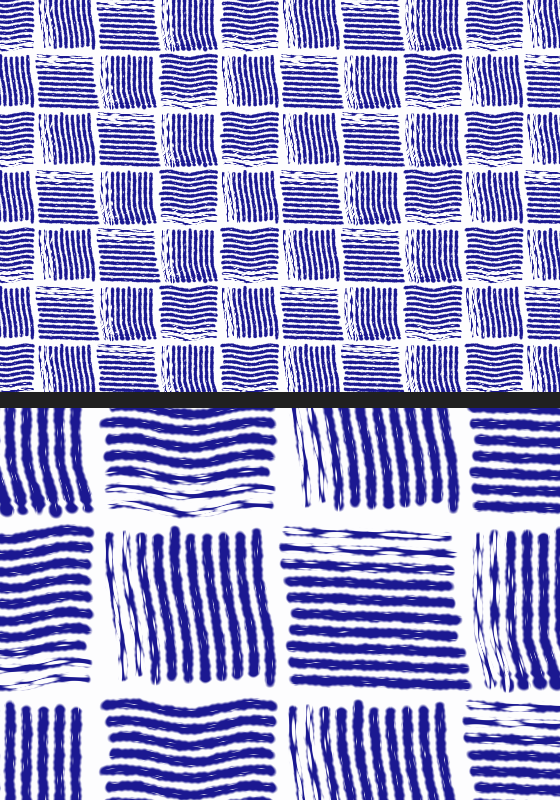
Top, the full canvas; bottom, a detail of the centre.
Write a Shadertoy shader that draws this pattern.

```glsl
// Checkered weave of brushed ink tiles: ten strokes each, alternately across and down.
// Four tile variants cycle along a row and odd rows shift by one tile; each variant
// bends its coordinates, then straight strokes are inked with ragged, dry-brush wear.

const vec2 CANVAS = vec2(768.0, 538.0);   // layout units across and down
const vec2 TILE = vec2(83.8, 79.5);
const vec2 FIRST_CENTER = vec2(7.5, 32.5);
const float STROKES = 10.0;
const float PITCH = 7.5;
const vec3 PAPER = vec3(0.993, 0.993, 0.996);
const vec3 INK = vec3(0.105, 0.095, 0.57);

vec2 hash2(vec2 p) {
    vec3 h = fract(p.xyx * vec3(0.1031, 0.1030, 0.0973));
    h += dot(h, h.yzx + 33.33);
    return fract((h.xx + h.yz) * h.zy);
}

// Distance to the nearest scattered point
float cellular(vec2 p) {
    vec2 base = floor(p);
    float nearest = 2.0;
    for (int y = -1; y <= 1; y++) {
        for (int x = -1; x <= 1; x++) {
            vec2 corner = base + vec2(x, y);
            nearest = min(nearest, distance(p, corner + hash2(corner + 50.0)));
        }
    }
    return nearest;
}

// Layered sines, roughly -1 to 1
float ragged(float x, float phase) {
    return 0.45 * sin(x * 0.37 + phase) + 0.35 * sin(x * 0.93 + phase * 1.7)
         + 0.30 * sin(x * 2.10 + phase * 2.9);
}

// Ink of a stack of strokes running along s.x; the first strokes are dry
float strokeInk(vec2 s, float halfLength, float blot, float seed, float blur) {
    float index = clamp(floor(s.y / PITCH + 0.5 * STROKES), 0.0, STROKES - 1.0);
    vec2 rnd = hash2(vec2(index, seed) + 3.0);
    float phase = 6.2832 * rnd.x + index;
    float dry = 1.0 - smoothstep(0.5, 3.0, index);

    // Capsule with a wavering edge, swelling at a blotted end
    float y = s.y - (index - 0.5 * (STROKES - 1.0)) * PITCH;
    y += 0.35 * ragged(s.x * 0.4, phase);
    float swell = blot * smoothstep(20.0, 34.0, s.x) * (0.7 + ragged(s.x * 0.7, phase));
    float halfWidth = mix(2.25, 1.9, dry) + 0.35 * ragged(s.x, phase + 2.0) + swell;
    float reach = halfLength - 2.0 + 3.0 * (rnd.x - 0.5);
    float past = max(abs(s.x - 2.5 * (rnd.y - 0.5)) - reach, 0.0);
    float dist = length(vec2(past, y)) - halfWidth;

    // Long streaks thin out the dry strokes and pit the wet ones
    float grain = cellular(vec2(s.x * 0.07, s.y * 0.5) + seed * 17.0);
    float bare = mix(0.06, 0.42, dry);
    float cover = smoothstep(bare - 0.14, bare + 0.14, grain);
    return cover * (1.0 - smoothstep(-blur, blur, dist));
}

// One tile, q measured from its center with y downward
float tileInk(vec2 q, float variant, float blur) {
    vec2 s;
    float halfLength = 38.5;
    float blot = 0.0;
    if (variant < 0.5) {            // wavy, across
        s = vec2(q.x, 2.0 * cos(q.x * 0.105) - q.y);
    } else if (variant < 1.5) {     // leaning curve, down
        float t = q.y / 36.0;
        s = vec2(q.y + 1.0, q.x - 3.0 * t - 1.2 * sin(3.0 * t));
        halfLength = 34.5;
    } else if (variant < 2.5) {     // straight and skewed, across
        s = vec2(q.x - 0.08 * q.y, q.y - 0.035 * q.x);
        halfLength = 39.5;
    } else {                        // blotted hook, down
        s = vec2(q.y, q.x + 2.0 - 6.0 * smoothstep(8.0, 38.0, q.y));
        halfLength = 36.0;
        blot = 0.9;
    }
    return strokeInk(s, halfLength, blot, variant, blur);
}

void mainImage(out vec4 fragColor, in vec2 fragCoord) {
    vec2 uv = fragCoord / iResolution.xy;
    vec2 p = vec2(uv.x, 1.0 - uv.y) * CANVAS - FIRST_CENTER;
    float blur = max(0.8, 0.75 * CANVAS.x / iResolution.x);
    vec2 home = floor(p / TILE + 0.5);

    // Side neighbors may reach over the tile edge
    float ink = 0.0;
    for (int side = -1; side <= 1; side++) {
        vec2 id = home + vec2(side, 0);
        float variant = mod(id.x + mod(id.y, 2.0), 4.0);
        ink = max(ink, tileInk(p - id * TILE, variant, blur));
    }
    fragColor = vec4(mix(PAPER, INK, ink), 1.0);
}
```
